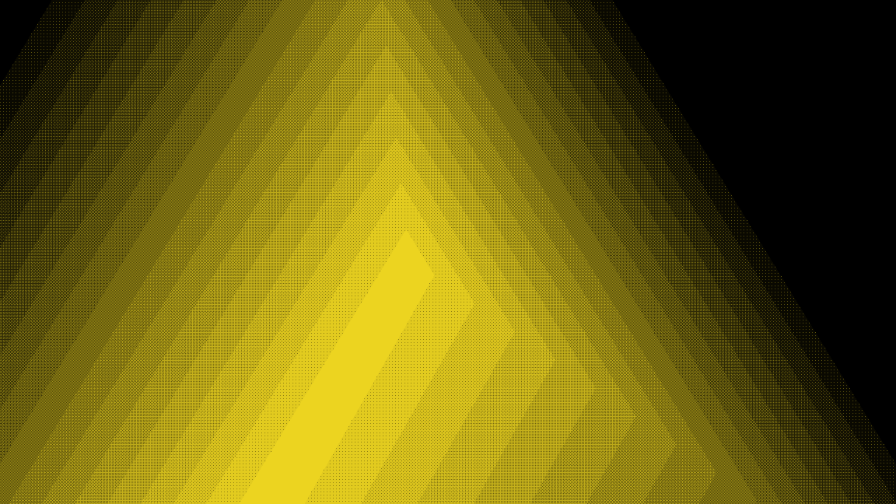
A Shadertoy shader for this background:

```glsl
const vec3 GLOW_COLOR = vec3(0.925, 0.83, 0.125);
const vec3 DARK_COLOR = vec3(0.0);
const float LEVELS = 16.0;           // shades of a 4x4 ordered dither
const float CELLS_HIGH = 648.0;      // dither cells per canvas height
const float DITHER_STRENGTH = 0.35;  // 0 is flat bands, 1 is pure dots
const int SAMPLES = 4;               // antialiasing samples per axis

// Each slope: direction (xy), offset of the brightest edge, band width
const vec4 LEFT_SLOPE = vec4(-1.0, 0.608, -0.4745, 0.0653);
const vec4 UPPER_SLOPE = vec4(1.0, 0.611, 1.1388, 0.04583);
const vec4 LOWER_SLOPE = vec4(1.0, -0.567, 0.6042, 0.1118);

// Number of bands between a point and the bright core along one slope
float bandsFrom(vec2 p, vec4 slope) {
    return (dot(p, slope.xy) - slope.z) / slope.w;
}

// Brightness of the three-sided gradient in even steps, 0 to 1
float bandedGlow(vec2 p) {
    float bands = max(bandsFrom(p, LEFT_SLOPE),
                      max(bandsFrom(p, UPPER_SLOPE), bandsFrom(p, LOWER_SLOPE)));
    return clamp(LEVELS - 1.0 - floor(bands), 0.0, LEVELS) / LEVELS;
}

// Ordered dither thresholds, built recursively from a 2x2 pattern
float bayer2(vec2 cell) {
    cell = floor(cell);
    return fract(cell.x * 0.5 + cell.y * cell.y * 0.75);
}

float bayer4(vec2 cell) {
    return bayer2(cell * 0.5) * 0.25 + bayer2(cell);
}

// Flat band shade with a soft dot pattern of the same mean brightness
float ditheredGlow(vec2 p) {
    vec2 cell = floor(p * CELLS_HIGH);
    float shade = bandedGlow((cell + 0.5) / CELLS_HIGH);
    float dots = step(bayer4(cell) + 0.5 / LEVELS, shade);
    return mix(shade, dots, DITHER_STRENGTH);
}

void mainImage(out vec4 fragColor, in vec2 fragCoord) {
    // Average the fine cells over the pixel area
    float glow = 0.0;
    for (int y = 0; y < SAMPLES; y++) {
        for (int x = 0; x < SAMPLES; x++) {
            vec2 offset = (vec2(x, y) + 0.5) / float(SAMPLES) - 0.5;
            glow += ditheredGlow((fragCoord + offset) / iResolution.y);
        }
    }
    glow /= float(SAMPLES * SAMPLES);
    fragColor = vec4(mix(DARK_COLOR, GLOW_COLOR, glow), 1.0);
}
```
